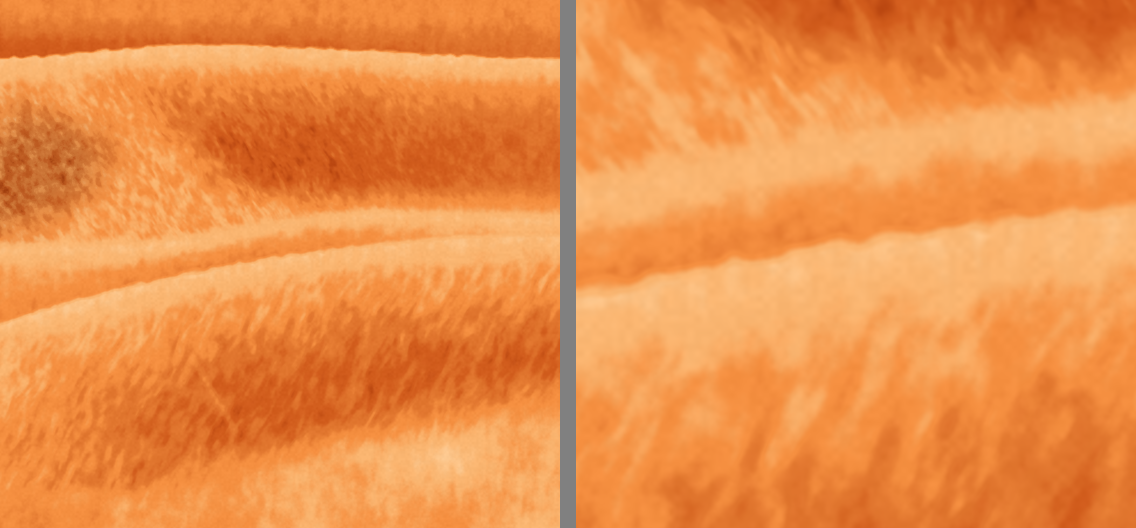
Left, the full canvas; right, a detail of the centre.
Write a WebGL 1 fragment shader that draws this texture.

```glsl
precision highp float;
// Soft orange plush fabric lying in broad, blurred folds with slanted pile.
uniform vec2 u_resolution;

float hash(vec2 p) {
  return fract(sin(dot(p, vec2(127.1, 311.7))) * 43758.5453);
}

float noise(vec2 p) {
  vec2 i = floor(p), f = fract(p);
  f = f * f * (3.0 - 2.0 * f);
  return mix(mix(hash(i), hash(i + vec2(1, 0)), f.x),
             mix(hash(i + vec2(0, 1)), hash(i + vec2(1, 1)), f.x), f.y);
}

float fbm(vec2 p) {
  float sum = 0.0, amp = 0.5;
  for (int i = 0; i < 4; i++) {
    sum += amp * noise(p);
    p = mat2(1.6, 1.2, -1.2, 1.6) * p + 7.3;
    amp *= 0.5;
  }
  return sum / 0.94;
}

// Hair tufts stretched along a direction, centred on zero
float pile(vec2 p, float angle, vec2 density) {
  vec2 along = vec2(cos(angle), sin(angle));
  vec2 q = vec2(dot(p, vec2(-along.y, along.x)), dot(p, along));
  q.x += 0.012 * noise(p * 22.0);
  return 0.65 * noise(q * density) + 0.35 * noise(q * density * 1.9 + 31.0) - 0.5;
}

float falling(float a, float b, float v) {
  return 1.0 - smoothstep(a, b, v);
}

vec3 plushColor(float tone) {
  vec3 c = mix(vec3(0.70, 0.25, 0.05), vec3(0.82, 0.36, 0.11), smoothstep(0.0, 0.2, tone));
  c = mix(c, vec3(0.88, 0.46, 0.18), smoothstep(0.2, 0.38, tone));
  c = mix(c, vec3(0.96, 0.56, 0.25), smoothstep(0.38, 0.55, tone));
  c = mix(c, vec3(0.98, 0.71, 0.44), smoothstep(0.55, 0.8, tone));
  return mix(c, vec3(0.99, 0.79, 0.57), smoothstep(0.8, 1.0, tone));
}

void main() {
  vec2 uv = gl_FragCoord.xy / u_resolution;
  vec2 p = vec2(uv.x * u_resolution.x / u_resolution.y, uv.y);
  float x = uv.x, t = 1.0 - uv.y;
  float cloud = fbm(p * 7.0) - 0.5;
  float fuzz = 0.006 * (noise(p * 75.0) - 0.5);

  // Fold crests, measured down from the top
  float crest1 = 0.109 - 0.025 * smoothstep(0.0, 0.35, x) + 0.026 * smoothstep(0.35, 1.0, x) + fuzz;
  float crest2 = 0.464 - 0.062 * smoothstep(0.18, 0.68, x) + 0.008 * smoothstep(0.7, 1.0, x) + fuzz;
  float crest3 = 0.443 + 0.167 * (1.0 - x) * (1.0 - x) + fuzz;

  // Back fold, in shadow near the next crest
  float back = 0.52 - mix(0.36, 0.18, x) * smoothstep(0.02, 0.10, t);

  // Upper fold: pale rim, dark hollow, and a brownish patch at the left
  float d1 = t - crest1;
  float upper = mix(0.88, 0.66, smoothstep(0.0, 0.07, d1));
  float slope = x - 0.17 - 1.05 * (t - 0.15) + 0.15 * cloud;
  float hollow = smoothstep(0.10, 0.28, t) * falling(0.33, 0.41, t) * smoothstep(-0.06, 0.12, slope);
  upper -= 0.46 * hollow * mix(1.0, 0.75, smoothstep(0.6, 1.0, x));
  float patchDist = length((vec2(x, t) - vec2(0.03, 0.32)) / vec2(0.21, 0.17)) + 0.6 * cloud;
  float brown = falling(0.3, 1.0, patchDist);
  upper -= 0.36 * brown;

  // Narrow middle fold
  float middle = mix(0.88, 0.65, smoothstep(0.0, 0.06, t - crest2));
  middle -= 0.16 * smoothstep(-0.07, 0.0, t - crest3) * falling(0.45, 0.8, x);

  // Front fold, shaded down to a soft pale foreground
  float d3 = t - crest3;
  float front = mix(0.90, 0.70, smoothstep(0.0, 0.07, d3));
  float foot = 0.96 - 0.18 * smoothstep(0.1, 0.9, x) + 0.10 * cloud;
  float shade = smoothstep(0.03, 0.25, d3) * falling(-0.08, 0.04, t - foot);
  front -= shade * mix(0.14, 0.45, smoothstep(0.0, 0.45, x));
  float foreground = smoothstep(-0.06, 0.06, t - foot);
  front += foreground * (0.5 * cloud + 0.08 * x - 0.04);

  // Pale crease across the front fold
  vec2 crease = vec2(x, t) - vec2(0.34, 0.67);
  float creaseLine = falling(0.0, 0.012, abs(crease.x - 0.55 * crease.y + 0.01 * cloud));
  front += 0.13 * creaseLine * smoothstep(-0.02, 0.04, crease.y) * falling(0.12, 0.19, crease.y);

  // Stack the folds from back to front
  float in1 = smoothstep(-0.004, 0.005, d1);
  float in2 = smoothstep(-0.018, 0.012, t - crest2);
  float in3 = smoothstep(-0.006, 0.008, d3);
  float tone = mix(mix(mix(back, upper, in1), middle, in2), front, in3);

  // Pile is crisp in the shaded bodies and blurred on rims and foreground
  float upperPile = pile(p, 2.15, vec2(120.0, 52.0));
  float frontPile = pile(p, 1.08, vec2(82.0, 27.0));
  float softPile = pile(p, 1.5, vec2(75.0, 25.0));
  float upperFocus = in1 * (1.0 - in2) * smoothstep(0.01, 0.09, d1) * falling(0.5, 1.1, x);
  float frontFocus = in3 * smoothstep(0.02, 0.10, d3) * (1.0 - foreground);
  tone += 0.30 * upperPile * upperFocus + 0.34 * frontPile * frontFocus;
  tone += 0.13 * softPile + 0.10 * cloud;
  float curls = fbm(p * 75.0) - 0.5;
  float patchArea = brown * in1 * (1.0 - in2);
  tone += curls * (0.12 + 0.55 * patchArea);

  // Slightly grey the patch and add fine grain
  vec3 color = plushColor(clamp(tone, 0.0, 1.0));
  color = mix(color, color * vec3(0.90, 0.98, 1.15), patchArea);
  color += 0.025 * (noise(p * 230.0) - 0.5);
  gl_FragColor = vec4(color, 1.0);
}
```
